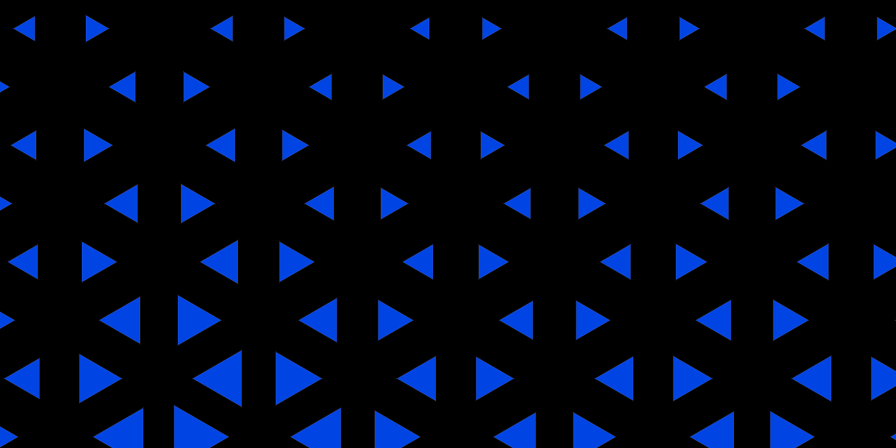
Write a Shadertoy shader that draws this pattern.

```glsl
float bell(float x, float middle, float width) {
    float k = (x - middle) / width;
    return exp(-k * k);
}

// Triangle length from base to tip; p is measured from the top left.
float triangleLength(vec2 p) {
    float swell = 1.0
        + (0.24 + 0.1 * p.y) * bell(p.x, 0.29 + 0.22 * p.y, 0.33)
        + 0.07 * bell(p.x, 1.77, 0.44)
        - 0.2 * p.y * bell(p.x, -0.05, 0.18)
        - 0.1 * p.y * bell(p.x, 2.08, 0.13);
    return 0.0395 * exp(0.87 * p.y) * swell;
}

// Equilateral triangle around its center, pointing along +x.
float triangleDistance(vec2 p, float inradius) {
    return max(-p.x, 0.5 * p.x + 0.866 * abs(p.y)) - inradius;
}

void mainImage(out vec4 fragColor, in vec2 fragCoord) {
    const float period = 0.441;
    const float rowStep = 0.1302;
    const float firstRow = 0.0638;

    float pixel = 1.0 / iResolution.y;
    vec2 p = fragCoord * pixel;
    p.y = 1.0 - p.y;

    // Staggered rows of mirrored pairs, including neighbouring rows
    float nearestRow = floor((p.y - firstRow) / rowStep + 0.5);
    float dist = 1.0;
    for (int i = -1; i <= 1; i++) {
        float row = nearestRow + float(i);
        float start = 0.1354 + 0.5 * period * mod(row, 2.0);
        float pairX = start + period * floor((p.x - start) / period + 0.5);
        float side = p.x < pairX ? -1.0 : 1.0;
        vec2 center = vec2(pairX + side * period / 6.0, firstRow + row * rowStep);
        vec2 local = (p - center) * vec2(side, 1.0);
        dist = min(dist, triangleDistance(local, triangleLength(center) / 3.0));
    }

    // Blue fill with a faint olive hairline
    float fill = clamp(0.5 - dist / pixel, 0.0, 1.0);
    float hairline = 1.0 - smoothstep(0.0, 0.003, abs(dist));
    vec3 color = vec3(0.0, 0.27, 0.89) * fill + vec3(0.09, 0.045, 0.0) * hairline;
    fragColor = vec4(color, 1.0);
}
```
